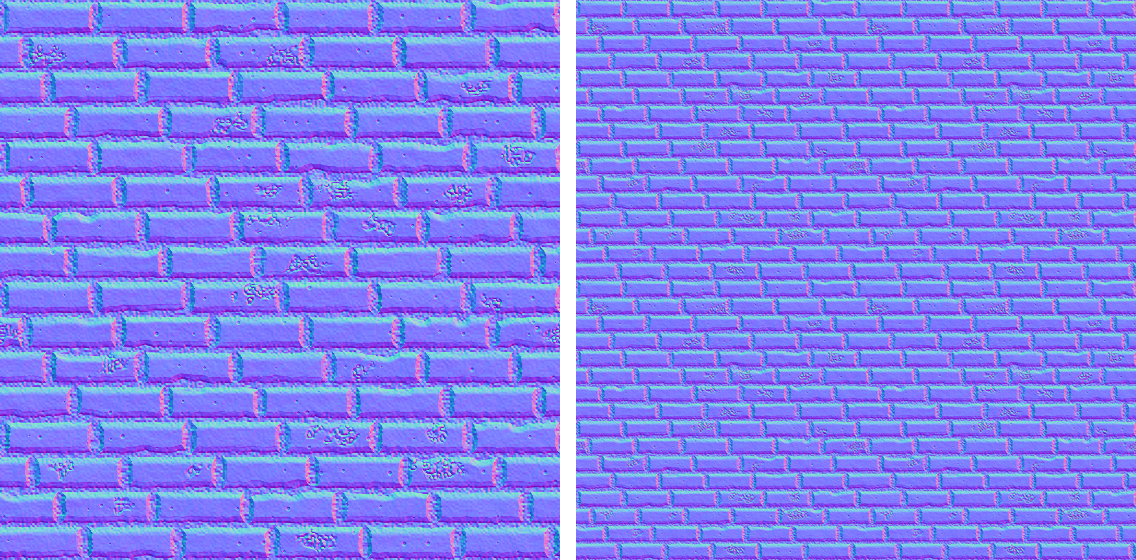
Left, the tile; right, the same tile 2 across and 2 down.
Reproduce this texture map procedurally as a three.js fragment shader.

```glsl
// Tangent-space normal map of a worn brick wall in a quarter-step bond
#define COLS 6.0
#define ROWS 16.0
#define UNITS 768.0       // wall units across the canvas
#define HALF_BRICK vec2(61.0, 21.2)
#define RELIEF 6.5        // height of a brick face above the mortar
#define FACE_GRAIN 0.42
#define MORTAR_GRAIN 2.3
#define PIT_SHARE 0.15
#define CRUMBLE_SHARE 0.2
#define CRUMBLE_DEPTH 8.0
#define CHIP_DEPTH 15.0
#define STEP 1.0          // sampling distance for the slope

varying vec2 vUv;

float hash(vec2 p) {
  vec3 q = fract(p.xyx * vec3(0.1031, 0.1030, 0.0973));
  q += dot(q, q.yzx + 33.33);
  return fract((q.x + q.y) * q.z);
}

vec2 hash2(vec2 p) {
  return vec2(hash(p + 17.0), hash(p + 59.0));
}

// Value noise that wraps after the given number of cells
float noise(vec2 uv, vec2 cells) {
  vec2 p = uv * cells;
  vec2 i = floor(p);
  vec2 f = p - i;
  f = f * f * (3.0 - 2.0 * f);
  vec2 a = mod(i, cells);
  vec2 b = mod(i + 1.0, cells);
  return mix(mix(hash(a), hash(vec2(b.x, a.y)), f.x),
             mix(hash(vec2(a.x, b.y)), hash(b), f.x), f.y);
}

// Small round dimples, at most one per cell
float pits(vec2 uv) {
  vec2 cells = vec2(48.0);
  vec2 p = uv * cells;
  vec2 id = mod(floor(p), cells);
  vec2 centre = 0.3 + 0.4 * hash2(id);
  float radius = mix(0.09, 0.23, hash(id + 83.0));
  float bowl = 1.0 - smoothstep(0.3 * radius, radius, length(fract(p) - centre));
  return bowl * radius * 9.0 * step(hash(id + 131.0), PIT_SHARE);
}

// Horizontal start of a row, in brick lengths
float rowShift(float row) {
  return 0.02 + 0.25 * row + 0.13 * smoothstep(11.0, 15.0, row)
       + 0.03 * (hash(vec2(row, 7.0)) - 0.5);
}

float wallHeight(vec2 p) {
  vec2 uv = p / UNITS;
  vec2 cell = UNITS / vec2(COLS, ROWS);
  float fine = noise(uv, vec2(256.0)) - 0.5;
  float medium = noise(uv, vec2(96.0)) - 0.5;
  float broad = noise(uv + 0.37, vec2(36.0, 48.0)) - 0.5;

  // Brick lookup, rows counted from the top
  vec2 w = p + vec2(broad, medium) * 1.6;
  float fromTop = (UNITS - w.y) / cell.y;
  float row = mod(floor(fromTop), ROWS);
  float along = w.x / cell.x - rowShift(row);
  vec2 id = vec2(mod(floor(along), COLS), row);
  vec2 q = (vec2(fract(along), 1.0 - fract(fromTop)) - 0.5) * cell;
  vec2 vary = hash2(id + 211.0) - 0.5;
  q -= vary * vec2(2.5, 1.0);

  // Distances to the four sides, with chipped long edges
  vec2 size = HALF_BRICK - vec2(1.5, 0.6) * hash2(id + 307.0);
  float rough = fine * 1.6 + medium * 1.2;
  float wave = noise(uv + 0.61, vec2(30.0, 32.0));
  vec2 chip = CHIP_DEPTH * max(vec2(wave, 1.0 - wave) - 0.55, 0.0)
            * smoothstep(0.45, 0.9, hash2(id + 401.0));
  float left = size.x + q.x + rough;
  float right = size.x - q.x + rough;
  float bottom = size.y + q.y + rough * 0.5 - chip.x;
  float top = size.y - q.y + rough * 0.6 - chip.y;

  // Rounded upper edge, two-step lower chamfer, steep ends
  float away = 1.0 - clamp(top / mix(9.5, 13.0, hash(id + 503.0)), 0.0, 1.0);
  float h = RELIEF * (1.0 - away * away);
  h = min(h, min(1.4 * bottom, 1.6 + 0.6 * bottom));
  h = min(h, min(1.1 * right, mix(0.85, 1.2, hash(id + 601.0)) * left));
  h = max(h, 0.0);
  float face = smoothstep(0.5 * RELIEF, RELIEF, h);
  float mortar = 1.0 - smoothstep(0.0, 3.0, h);

  // Surface grain, undulation and a slight tilt of each brick
  h += fine * mix(FACE_GRAIN, MORTAR_GRAIN, mortar);
  h += medium * mix(0.35, 1.5, mortar) + broad * 0.9;
  h += face * (0.05 * q.y + dot(q, vary) * vec2(0.06).x);
  h -= face * pits(uv);

  // Crumbled patches on some bricks
  vec2 spot = q - (hash2(id + 709.0) - 0.5) * vec2(70.0, 14.0);
  vec2 reach = vec2(mix(14.0, 38.0, hash(id + 811.0)), 13.0);
  float edge = length(spot / reach) + 1.2 * (noise(uv, vec2(72.0)) - 0.5);
  float patchMask = (1.0 - smoothstep(0.65, 1.0, edge))
                  * step(hash(id + 907.0), CRUMBLE_SHARE) * (1.0 - mortar);
  float crumbs = abs(noise(uv + 0.23, vec2(160.0)) - 0.5);
  return h + patchMask * (CRUMBLE_DEPTH * crumbs + 2.0 * fine - 2.5);
}

void main() {
  vec2 p = vUv * UNITS - 0.5 * STEP;
  float h = wallHeight(p);
  vec2 slope = vec2(wallHeight(p + vec2(STEP, 0.0)), wallHeight(p + vec2(0.0, STEP))) - h;
  vec3 normal = normalize(vec3(-slope / STEP, 1.0));
  gl_FragColor = vec4(0.5 + 0.5 * normal, 1.0);
}
```
